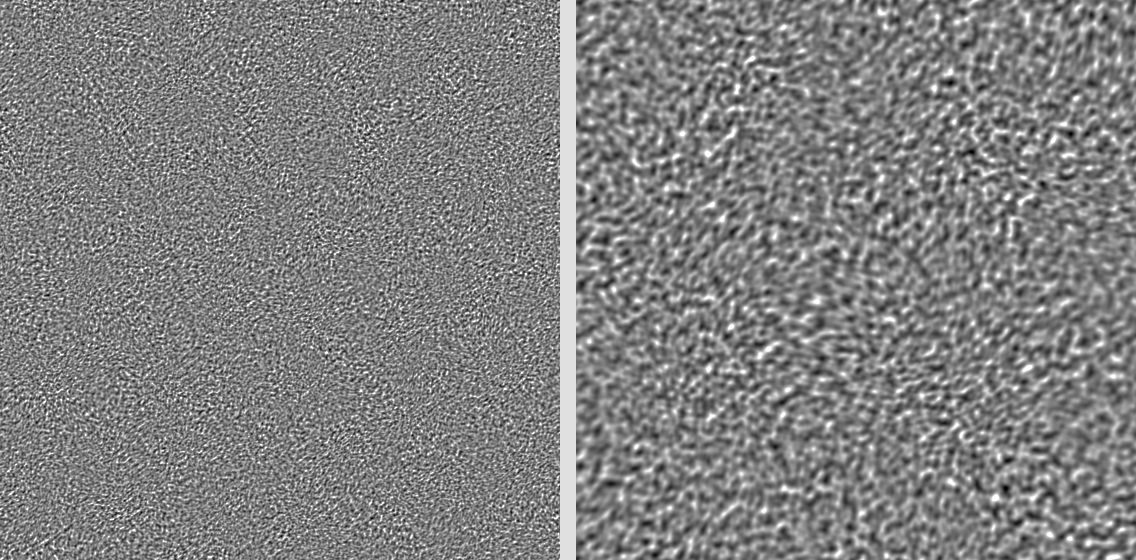
Left, the full canvas; right, a detail of the centre.
A WebGL 1 fragment shader for this texture:

```glsl
precision highp float;
// Fine grey pebbled leather grain, softly lit from the upper left, with small bright glints.

uniform vec2 u_resolution;

const float COARSE_CELLS = 162.0;              // grain cells across the canvas
const float FINE_CELLS = 232.0;
const float FINE_WEIGHT = 0.65;
const vec2 LIGHT_STEP = vec2(-0.0015, 0.0024); // shift toward the light
const float SHADOW_WEIGHT = 0.22;
const float RELIEF_SPREAD = 0.235;             // typical size of the raw relief
const float GRAIN_ANGLE = 0.6;                 // direction of the faint wrinkles
const float GRAIN_STRETCH = 1.08;
const float WARP_CELLS = 9.0;
const float WARP_AMOUNT = 0.014;
const float PATCH_CELLS = 14.0;
const float PATCH_CONTRAST = 0.4;
const float MID_GREY = 0.488;
const float CONTRAST = 0.12;
const float SKEW = 0.01;                       // lifts both tails toward white
const float TAIL = 0.003;                      // pushes the extremes apart
const float GLINT = 0.05;
const float TAU = 6.2831853;

float hash(vec2 cell) {
  return fract(sin(dot(cell, vec2(127.1, 311.7))) * 43758.5453);
}

// Slope of a random unit gradient seen from one lattice corner
float cornerSlope(vec2 cell, vec2 offset) {
  float angle = TAU * hash(cell);
  return dot(vec2(cos(angle), sin(angle)), offset);
}

float gradientNoise(vec2 p) {
  vec2 cell = floor(p);
  vec2 f = p - cell;
  vec2 blend = f * f * f * (f * (f * 6.0 - 15.0) + 10.0);
  vec2 right = vec2(1.0, 0.0);
  vec2 up = vec2(0.0, 1.0);
  float low = mix(cornerSlope(cell, f), cornerSlope(cell + right, f - right), blend.x);
  float high = mix(cornerSlope(cell + up, f - up), cornerSlope(cell + 1.0, f - 1.0), blend.x);
  return mix(low, high, blend.y);
}

vec2 rotate(vec2 p, float angle) {
  float c = cos(angle);
  float s = sin(angle);
  return vec2(c * p.x + s * p.y, c * p.y - s * p.x);
}

// Two turned noise layers, so that no lattice shows
float grainHeight(vec2 p) {
  vec2 along = rotate(p, GRAIN_ANGLE) * vec2(1.0 / GRAIN_STRETCH, 1.0);
  float coarse = gradientNoise(along * COARSE_CELLS);
  float fine = gradientNoise(rotate(along, 0.8) * FINE_CELLS + 37.3);
  return coarse + FINE_WEIGHT * fine;
}

void main() {
  vec2 uv = gl_FragCoord.xy / min(u_resolution.x, u_resolution.y);

  // Slow bending makes the grain drift in size and direction
  vec2 bend = vec2(gradientNoise(uv * WARP_CELLS + 5.2),
                   gradientNoise(uv * WARP_CELLS + 61.7));
  vec2 p = uv + WARP_AMOUNT * bend;

  // Round bumps, each slightly shaded by its neighbour toward the light
  float relief = grainHeight(p) - SHADOW_WEIGHT * grainHeight(p + LIGHT_STEP);
  float patchiness = 1.0 + PATCH_CONTRAST * gradientNoise(uv * PATCH_CELLS + 19.4);
  float z = relief / RELIEF_SPREAD * patchiness;

  // Tone curve with long tails, the bright one longer
  float tone = MID_GREY + z * (CONTRAST + z * (SKEW + z * TAIL));
  tone += GLINT * smoothstep(1.8, 2.8, z);

  gl_FragColor = vec4(vec3(clamp(tone, 0.0, 1.0)), 1.0);
}
```
